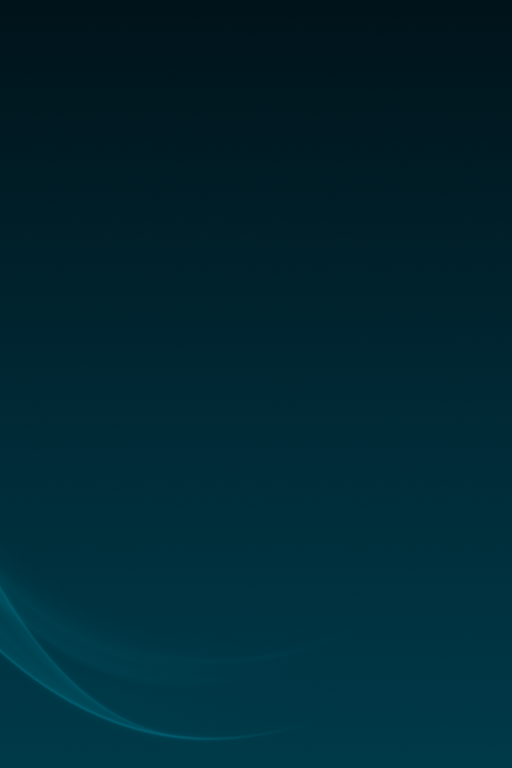
This background is drawn by a WebGL 2 fragment shader. Its source:

```glsl
#version 300 es
precision highp float;
// Dark teal vertical gradient with translucent silky ribbons sweeping in from the lower left.

uniform vec2 u_resolution;
out vec4 fragColor;

// Each curve is (lowest x, lowest y, quadratic bend, cubic bend).
const vec4 RIBBON_LOW  = vec4(0.41, 0.038, 0.60, -0.20);
const vec4 RIBBON_HIGH = vec4(0.41, 0.038, 0.73, -1.08);
const vec4 VEIL_LOW    = vec4(0.37, 0.106, 0.60, -0.50);
const vec4 VEIL_HIGH   = vec4(0.43, 0.156, 0.45, -0.50);
const vec4 VEIL_CREASE = vec4(0.42, 0.139, 0.50, 0.30);

const vec3 TOP_COLOR    = vec3(0.0, 0.073, 0.102);
const vec3 MIDDLE_COLOR = vec3(0.0, 0.155, 0.200);
const vec3 BOTTOM_COLOR = vec3(0.0, 0.225, 0.285);
const vec3 GLOW_COLOR   = vec3(0.0, 0.92, 1.0);

float hash(float n) {
    return fract(sin(n * 127.1) * 43758.5453);
}

// Signed distance above a curve, in canvas heights.
float curveDistance(vec2 p, vec4 curve, float aspect) {
    float t = p.x - curve.x;
    float height = curve.y + t * t * (curve.z + curve.w * t);
    float slope = t * (2.0 * curve.z + 3.0 * curve.w * t) / aspect;
    return (p.y - height) / sqrt(1.0 + slope * slope);
}

float strand(float d, float width) {
    return exp(-d * d / (width * width));
}

// Soft sheet between two curves.
float sheet(float aboveLow, float aboveHigh, float softLow, float softHigh) {
    return smoothstep(-softLow, softLow, aboveLow)
         * (1.0 - smoothstep(-softHigh, softHigh, aboveHigh));
}

float fadeRight(float x, float start, float end) {
    return 1.0 - smoothstep(start, end, x);
}

// Fine threads scattered between two curves.
float threads(vec2 p, vec4 low, vec4 high, float aspect, float seed) {
    float sum = 0.0;
    for (int i = 0; i < 12; i++) {
        float id = float(i) + seed;
        vec4 curve = mix(low, high, hash(id));
        curve.y += (hash(id + 31.0) - 0.5) * 0.008;
        float width = mix(0.002, 0.007, hash(id + 57.0));
        float reach = mix(0.35, 0.68, hash(id + 83.0));
        sum += strand(curveDistance(p, curve, aspect), width)
             * fadeRight(p.x, 0.0, reach);
    }
    return sum;
}

vec3 background(float y) {
    vec3 lower = mix(BOTTOM_COLOR, MIDDLE_COLOR, smoothstep(0.0, 1.0, y) * 0.2 + y * 1.8);
    vec3 upper = mix(MIDDLE_COLOR, TOP_COLOR, y * 2.0 - 1.0);
    return y < 0.5 ? lower : upper;
}

void main() {
    vec2 p = gl_FragCoord.xy / u_resolution;
    float aspect = u_resolution.x / u_resolution.y;
    float fine = max(0.0018, 0.8 / u_resolution.y);

    float ribbonLow = curveDistance(p, RIBBON_LOW, aspect);
    float ribbonHigh = curveDistance(p, RIBBON_HIGH, aspect);
    float veilLow = curveDistance(p, VEIL_LOW, aspect);
    float veilHigh = curveDistance(p, VEIL_HIGH, aspect);
    float crease = curveDistance(p, VEIL_CREASE, aspect);

    // Wide faint veil with its threads and long crease.
    float glow = 0.024 * sheet(veilLow, veilHigh, 0.006, 0.022) * fadeRight(p.x, 0.0, 0.68);
    glow += 0.007 * threads(p, VEIL_LOW, VEIL_HIGH, aspect, 3.0);
    glow += 0.016 * strand(crease, 0.004) * smoothstep(0.1, 0.45, p.x) * fadeRight(p.x, 0.5, 0.73);

    // Brighter ribbon, and a haze in the hollow above it.
    float ribbon = sheet(ribbonLow, ribbonHigh, fine, fine) * fadeRight(p.x, 0.1, 0.46);
    glow += 0.052 * ribbon;
    glow += 0.006 * ribbon * threads(p, RIBBON_LOW, RIBBON_HIGH, aspect, 19.0);
    glow += 0.012 * sheet(ribbonHigh, veilLow, fine, 0.02) * fadeRight(p.x, 0.1, 0.6);

    // Lit rims of the ribbon.
    float rimFade = fadeRight(p.x, 0.3, 0.64);
    glow += (0.10 * strand(ribbonLow, fine) + 0.022 * strand(ribbonLow, 0.006)) * rimFade;
    glow += (0.06 * strand(ribbonHigh, fine) + 0.022 * strand(ribbonHigh, 0.006))
          * fadeRight(p.x, 0.1, 0.5);

    // Half-step grain hides gradient banding.
    float grain = (hash(dot(floor(gl_FragCoord.xy), vec2(0.117, 0.731))) - 0.5) / 255.0;
    vec3 color = background(p.y) + GLOW_COLOR * glow + grain;
    fragColor = vec4(color, 1.0);
}
```
